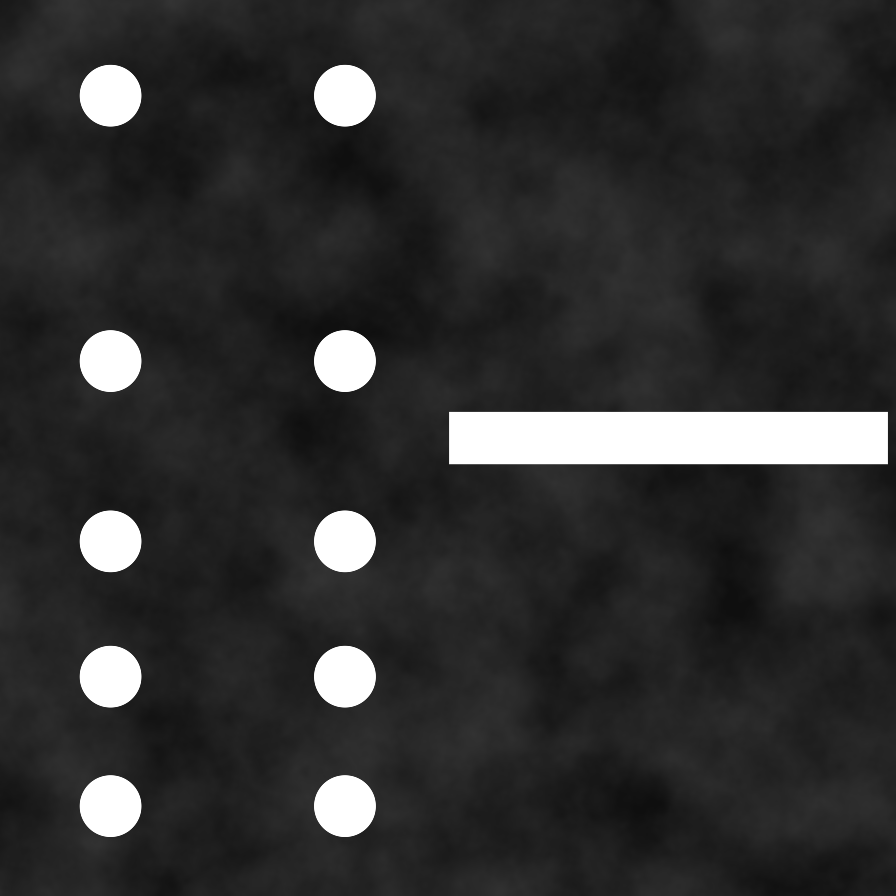
Write a WebGL 2 fragment shader that draws this background.

```glsl
#version 300 es
precision highp float;
// Dark smoky backdrop with two columns of white discs and one white bar.
// The smoke is layered value noise with a few soft dark patches;
// discs and bar are distance functions with smoothed edges.

uniform vec2 u_resolution;
out vec4 fragColor;

const vec3 WHITE = vec3(1.0);
const float SMOKE_MEAN = 0.132;
const float SMOKE_CONTRAST = 0.2;
const float DISC_RADIUS = 0.0345;
const vec2 COLUMNS = vec2(0.1234, 0.3850);
const float ROWS[5] = float[5](0.8932, 0.5970, 0.3958, 0.2448, 0.1003);
const vec2 BAR_MIN = vec2(0.5013, 0.4818);
const vec2 BAR_MAX = vec2(0.9909, 0.5404);

// Centres of the darker patches in the smoke
const vec2 PATCHES[10] = vec2[10](
    vec2(0.28, 0.94), vec2(0.37, 0.82), vec2(0.57, 0.87), vec2(0.63, 0.72),
    vec2(0.83, 0.34), vec2(0.61, 0.27), vec2(0.02, 0.86), vec2(0.27, 0.74),
    vec2(0.03, 0.65), vec2(0.95, 0.05));

float hash(vec2 cell) {
    vec3 p = fract(cell.xyx * 0.1031);
    p += dot(p, p.yzx + 33.33);
    return fract((p.x + p.y) * p.z);
}

float valueNoise(vec2 p) {
    vec2 cell = floor(p);
    vec2 f = fract(p);
    vec2 blend = f * f * (3.0 - 2.0 * f);
    float low = mix(hash(cell), hash(cell + vec2(1, 0)), blend.x);
    float high = mix(hash(cell + vec2(0, 1)), hash(cell + vec2(1, 1)), blend.x);
    return mix(low, high, blend.y);
}

// Layered noise in the range 0 to 1
float smokeNoise(vec2 p) {
    float sum = 0.0;
    float total = 0.0;
    float weight = 1.0;
    for (int octave = 0; octave < 5; octave++) {
        sum += weight * valueNoise(p);
        total += weight;
        weight *= 0.55;
        p = mat2(1.6, 1.2, -1.2, 1.6) * p + 17.3;
    }
    return sum / total;
}

float patchShade(vec2 p, float radius) {
    float shade = 0.0;
    for (int i = 0; i < 10; i++) {
        vec2 offset = (p - PATCHES[i]) / radius;
        shade += exp(-dot(offset, offset));
    }
    return shade;
}

float boxDistance(vec2 p, vec2 lower, vec2 upper) {
    vec2 d = abs(p - 0.5 * (lower + upper)) - 0.5 * (upper - lower);
    return length(max(d, 0.0)) + min(max(d.x, d.y), 0.0);
}

// Distance to the nearest disc in either column
float discDistance(vec2 p, float radius) {
    float columnOffset = min(abs(p.x - COLUMNS.x), abs(p.x - COLUMNS.y));
    float nearest = 1.0;
    for (int i = 0; i < 5; i++) {
        nearest = min(nearest, length(vec2(columnOffset, p.y - ROWS[i])));
    }
    return nearest - radius;
}

float coverage(float dist, float pixel) {
    return 1.0 - smoothstep(-0.5 * pixel, 0.5 * pixel, dist);
}

void main() {
    float pixel = 1.0 / u_resolution.y;
    vec2 p = gl_FragCoord.xy * pixel;

    // Smoke
    float grey = SMOKE_MEAN + SMOKE_CONTRAST * (smokeNoise(p * 11.0 + 4.0) - 0.5);
    grey -= 0.028 * patchShade(p, 0.045);
    vec3 color = vec3(clamp(grey, 0.06, 0.2));

    // White shapes
    float shapes = min(discDistance(p, DISC_RADIUS), boxDistance(p, BAR_MIN, BAR_MAX));
    color = mix(color, WHITE, coverage(shapes, pixel));

    fragColor = vec4(color, 1.0);
}
```
